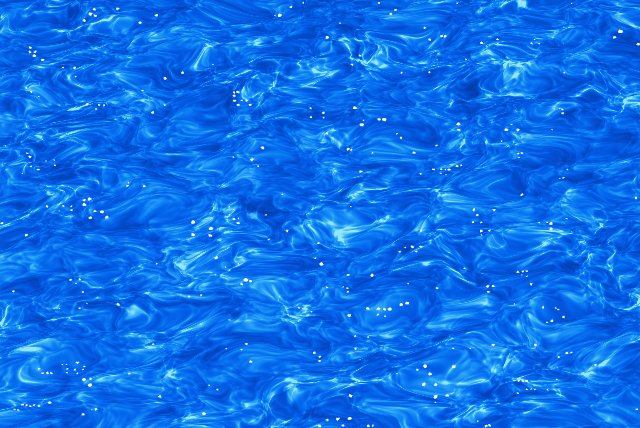
This texture is drawn by a Shadertoy shader. Its source:

```glsl
// Sunlit rippling pool water with caustic threads and white glints.

float hash(vec2 p) {
    vec3 q = fract(p.xyx * vec3(0.1031, 0.1030, 0.0973));
    q += dot(q, q.yzx + 33.33);
    return fract((q.x + q.y) * q.z);
}

float cornerSlope(vec2 cell, vec2 offset) {
    float angle = 6.2832 * hash(cell + 71.0);
    return dot(vec2(cos(angle), sin(angle)), offset);
}

// Gradient noise, about -0.7 to 0.7
float noise(vec2 p) {
    vec2 i = floor(p), f = p - i;
    vec2 u = f * f * f * (f * (f * 6.0 - 15.0) + 10.0);
    vec2 e = vec2(1.0, 0.0);
    return mix(mix(cornerSlope(i, f), cornerSlope(i + e, f - e), u.x),
               mix(cornerSlope(i + e.yx, f - e.yx), cornerSlope(i + 1.0, f - 1.0), u.x), u.y);
}

vec2 noise2(vec2 p) {
    return vec2(noise(p), noise(p + vec2(37.2, 91.7)));
}

// Thin bright line along the zero crossings of the noise
float thread(vec2 p, float sharpness) {
    return exp(-abs(noise(p)) * sharpness);
}

// Octaves that bend each other, giving streaky ripples
float ripples(vec2 p) {
    float sum = 0.0, weight = 1.5;
    for (int i = 0; i < 5; i++) {
        float n = noise(p);
        sum += weight * n;
        p = p * vec2(1.7, 1.75) + vec2(0.8, -0.6) * n + 19.3;
        weight *= 0.98;
    }
    return sum;
}

// Small ragged glints, gathered in flat clusters
float glints(vec2 p, float blur) {
    float light = 0.0;
    p += 0.0025 * noise2(p * 140.0);
    for (float layer = 0.0; layer < 2.0; layer++) {
        float side = 0.0095 + 0.004 * layer;
        vec2 g = p / side + 43.0 * layer;
        vec2 cell = floor(g);
        float cluster = smoothstep(0.3, 0.42, noise(cell * vec2(0.1, 0.2) + 7.7));
        vec2 center = 0.32 + 0.36 * vec2(hash(cell + 3.1), hash(cell + 8.6));
        float size = side * (0.12 + 0.18 * hash(cell + 5.4));
        float d = length((g - cell - center) * vec2(0.8, 1.0)) * side;
        float lit = step(hash(cell + 12.9), 0.24 * cluster + 0.001);
        light = max(light, lit * smoothstep(size + blur, size - blur, d));
    }
    return light;
}

// Deep blue through azure to pale cyan
vec3 waterColor(float green) {
    float lift = max(green - 0.34, 0.0);
    return vec3(0.01 + 1.8 * lift * lift, green, 0.96 * (1.0 - exp(-20.0 * green * green)));
}

void mainImage(out vec4 fragColor, in vec2 fragCoord) {
    vec2 p = fragCoord / iResolution.y;

    // Ripples shrink towards the far edge and lean slightly
    vec2 plane = vec2((p.x - 0.75) * (1.0 + 0.4 * p.y), p.y * (1.0 + 0.25 * p.y));
    plane.y -= 0.1 * plane.x;
    vec2 s = plane * vec2(8.0, 16.0) + 50.0;
    s += 0.9 * noise2(s * 0.5);
    s += 0.35 * noise2(s * 1.4 + 11.0);

    // Broad light and ripples
    float fine = ripples(s * 0.85 + 5.0);
    float tone = 0.8 * noise(s * 0.3 + 23.0) + fine + 0.3 * (0.5 - p.y);

    // Caustic threads, stronger in some regions
    float region = smoothstep(-0.3, 0.35, noise(s * 0.4 + 61.0));
    vec2 bent = s + 0.3 * noise2(s * 2.2 + 4.0) + 0.1 * noise2(s * 5.0 + 9.0);
    tone += (0.5 + 1.5 * region) * (thread(bent * 0.7 + 31.0, 22.0) - 0.14);
    tone += (0.4 + 1.3 * region) * (thread(bent * vec2(1.3, 1.5) + 83.0, 15.0) - 0.19);
    tone += (0.3 + 0.8 * region) * (thread(bent * vec2(2.5, 2.8) + 29.0, 9.0) - 0.29);

    // Pale streaked patches and dark hollows
    float pale = smoothstep(0.2, 0.42, noise(s * vec2(0.5, 0.45) + 14.0));
    float streak = noise(s * vec2(5.5, 3.5) + 0.5 * fine);
    tone += pale * (0.6 + 2.0 * streak);
    tone -= 0.7 * smoothstep(0.2, 0.27, noise(bent * vec2(0.7, 0.8) + 47.0));

    float green = min(0.2 + 0.213 * exp(0.49 * tone), 0.9);
    vec3 color = waterColor(green);

    color = mix(color, vec3(1.0), glints(p, 0.6 / iResolution.y));
    fragColor = vec4(clamp(color, 0.0, 1.0), 1.0);
}
```
